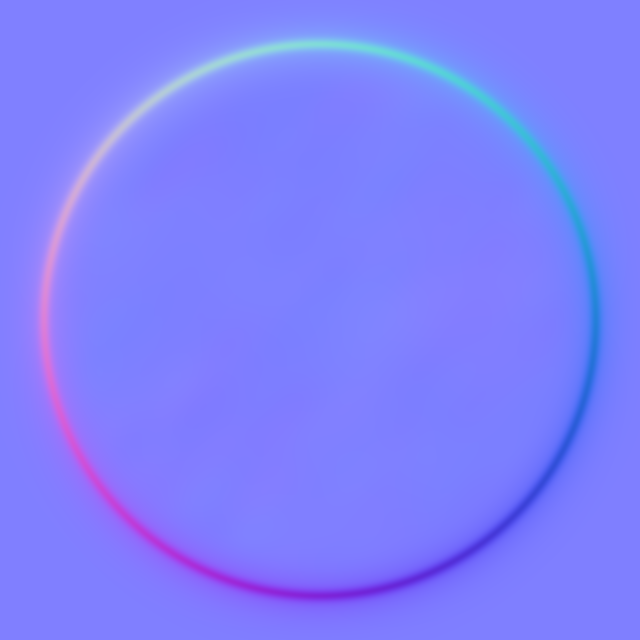
This texture map is drawn by a WebGL 1 fragment shader. Its source:

```glsl
precision highp float;
// Tangent-space normal map of a thin circular groove around a faintly uneven disc.
uniform vec2 u_resolution;

const float RING_RADIUS = 0.431;
const float CORE_WIDTH = 0.0095;
const float GLOW_WIDTH = 0.025;

float hash(vec2 p) {
  return fract(sin(dot(p, vec2(127.1, 311.7))) * 43758.545);
}

float valueNoise(vec2 p) {
  vec2 cell = floor(p);
  vec2 f = fract(p);
  f = f * f * (3.0 - 2.0 * f);
  float low = mix(hash(cell), hash(cell + vec2(1.0, 0.0)), f.x);
  float high = mix(hash(cell + vec2(0.0, 1.0)), hash(cell + vec2(1.0, 1.0)), f.x);
  return mix(low, high, f.y);
}

// Two octaves keep the undulation broad.
float softNoise(vec2 p) {
  return 0.65 * valueNoise(p) + 0.35 * valueNoise(p * 2.03 + 7.3) - 0.5;
}

// Tilt of the surface at a signed distance from the ring: core with a wide, rounded skirt.
float ringTilt(float d, float coreWidth, float glowWidth) {
  float core = exp(-d * d / (coreWidth * coreWidth));
  float rounded = sqrt(d * d + 0.00001) - 0.003;
  float glow = exp(-rounded / glowWidth);
  return 0.36 * core + 0.36 * glow;
}

// Gentle undulation, stretched along the rising diagonal.
vec2 surfaceTilt(vec2 p, float strength) {
  vec2 q = vec2(p.x + p.y, 2.0 * (p.y - p.x)) * 3.5;
  return strength * vec2(softNoise(q + 3.1), softNoise(q + 19.7));
}

vec3 encodeNormal(vec2 tilt) {
  float z = sqrt(max(0.0, 1.0 - dot(tilt, tilt)));
  return vec3(tilt, z) * 0.5 + 0.5;
}

void main() {
  vec2 p = (gl_FragCoord.xy - 0.5 * u_resolution) / min(u_resolution.x, u_resolution.y);
  float radius = length(p);
  vec2 outward = p / max(radius, 0.0001);

  // Groove: red falls to the right, green rises to the top.
  float d = radius - RING_RADIUS;
  vec2 tilt = vec2(-outward.x, outward.y) * ringTilt(d, CORE_WIDTH, GLOW_WIDTH);

  // Uneven disc inside the groove.
  float inside = 1.0 - smoothstep(-0.08, -0.01, d);
  tilt += inside * (surfaceTilt(p, 0.1) + vec2(-0.006, -0.006));

  gl_FragColor = vec4(encodeNormal(tilt), 1.0);
}
```
